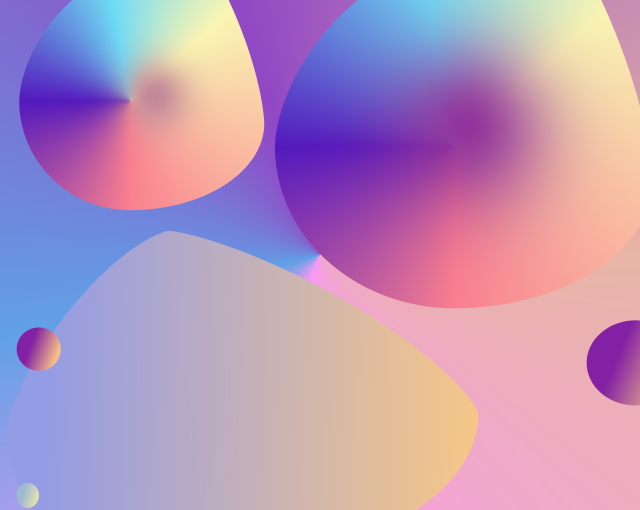
Give the GLSL for this background, as a Shadertoy shader.

```glsl
// Layout, in units of canvas height
const vec2 BACKDROP_CENTER = vec2(0.6275, 0.5);
const vec2 SMALL_EGG_POS = vec2(0.255, 0.802);
const vec2 LARGE_EGG_POS = vec2(0.8905, 0.7124);
const vec2 LARGE_EGG_SCALE = vec2(1.617, 1.48);
const vec2 SLAB_POS = vec2(0.3317, 0.1536);
const vec2 SLAB_FADE = vec2(0.075, 0.935);

// Outline: half widths (left, right), heights (top left, top right,
// bottom left, bottom right), lift of the right side, top curve powers
const vec2 EGG_WIDTHS = vec2(0.2173, 0.2631);
const vec4 EGG_HEIGHTS = vec4(0.25, 0.469, 0.2141, 0.17);
const float EGG_LIFT = -0.0441;
const vec2 EGG_POWERS = vec2(1.7, 1.5);
const vec2 SLAB_WIDTHS = vec2(0.3186, 0.6062);
const vec4 SLAB_HEIGHTS = vec4(0.3938, 0.3595, 0.2794, 0.3137);
const float SLAB_LIFT = 0.0343;
const vec2 SLAB_POWERS = vec2(1.4, 1.33);

// Stops of the angular gradients, in degrees
const vec4 BACKDROP_STOPS = vec4(108.0, 195.0, 250.0, 360.0);
const vec4 EGG_STOPS = vec4(42.0, 100.0, 180.0, 270.0);

// Colours
const vec3 VIOLET = vec3(0.57, 0.28, 0.77);
const vec3 SKY = vec3(0.38, 0.63, 0.90);
const vec3 PINK = vec3(0.98, 0.60, 0.95);
const vec3 ROSE = vec3(0.91, 0.71, 0.65);
const vec3 LEMON = vec3(0.98, 0.96, 0.70);
const vec3 CYAN = vec3(0.43, 0.86, 0.96);
const vec3 INDIGO = vec3(0.33, 0.10, 0.74);
const vec3 CORAL = vec3(0.98, 0.50, 0.56);
const vec3 DUSTY_CORE = vec3(0.76, 0.53, 0.60);
const vec3 PLUM_CORE = vec3(0.57, 0.20, 0.61);
const vec3 PERIWINKLE = vec3(0.58, 0.61, 0.90);
const vec3 APRICOT = vec3(0.97, 0.78, 0.53);
const vec3 PURPLE = vec3(0.51, 0.13, 0.64);
const vec3 PEACH = vec3(0.96, 0.74, 0.53);
const vec3 MIST = vec3(0.62, 0.73, 0.81);
const vec3 CREAM = vec3(0.89, 0.88, 0.69);

float ramp(float a, float b, float x) {
    return clamp((x - a) / (b - a), 0.0, 1.0);
}

// Closed angular gradient through four colours
vec3 angularGradient(vec2 p, vec4 stops, vec3 a, vec3 b, vec3 c, vec3 d) {
    float angle = mod(degrees(atan(p.y, p.x)) - stops.x, 360.0);
    vec4 s = stops - stops.x;
    vec3 color = mix(a, b, ramp(s.x, s.y, angle));
    color = mix(color, c, ramp(s.y, s.z, angle));
    color = mix(color, d, ramp(s.z, s.w, angle));
    return mix(color, a, ramp(s.w, 360.0, angle));
}

// Distance along the ray from the centre to a superellipse
float superellipse(vec2 p, vec2 radii, float power) {
    vec2 q = pow(abs(p) / radii + 1e-5, vec2(power));
    float k = pow(q.x + q.y, 1.0 / power);
    return length(p) * (1.0 - 1.0 / k);
}

// Four superellipse quarters joined into one lopsided outline
float blob(vec2 p, vec2 widths, vec4 heights, float lift, vec2 powers) {
    bool right = p.x > 0.0;
    if (right) p.y -= lift;
    bool top = p.y > 0.0;
    vec2 side = right ? heights.yw : heights.xz;
    vec2 radii = vec2(right ? widths.y : widths.x, top ? side.x : side.y);
    float power = top ? (right ? powers.y : powers.x) : 2.0;
    return superellipse(p, radii, power);
}

float coverage(float d) {
    return clamp(0.5 - d * iResolution.y, 0.0, 1.0);
}

// Egg with an angular gradient and a soft muted core
void drawEgg(inout vec3 color, vec2 p, vec2 scale, vec3 core, vec2 coreShift, float coreRadius) {
    float d = blob(p, EGG_WIDTHS * scale, EGG_HEIGHTS * scale.y, EGG_LIFT * scale.y, EGG_POWERS);
    vec3 fill = angularGradient(p, EGG_STOPS, LEMON, CYAN, INDIGO, CORAL);
    vec2 q = (p - coreShift) / coreRadius;
    fill = mix(fill, core, exp(-dot(q, q)));
    color = mix(color, fill, coverage(d));
}

// Small ellipse with a tilted two-colour gradient
void drawBead(inout vec3 color, vec2 p, vec2 radii, vec3 start, vec3 end) {
    float t = dot(p / radii, vec2(0.94, -0.34));
    vec3 fill = mix(start, end, ramp(-0.4, 0.85, t));
    color = mix(color, fill, coverage(superellipse(p, radii, 2.0)));
}

void mainImage(out vec4 fragColor, in vec2 fragCoord) {
    vec2 p = fragCoord / iResolution.y;

    // Backdrop
    vec3 color = angularGradient(p - BACKDROP_CENTER, BACKDROP_STOPS, VIOLET, SKY, PINK, ROSE);

    // Eggs
    drawEgg(color, p - SMALL_EGG_POS, vec2(1.0), DUSTY_CORE, vec2(0.047, 0.01), 0.068);
    drawEgg(color, p - LARGE_EGG_POS, LARGE_EGG_SCALE, PLUM_CORE, vec2(0.022, 0.038), 0.163);

    // Slab
    float slab = blob(p - SLAB_POS, SLAB_WIDTHS, SLAB_HEIGHTS, SLAB_LIFT, SLAB_POWERS);
    vec3 slabFill = mix(PERIWINKLE, APRICOT, ramp(SLAB_FADE.x, SLAB_FADE.y, p.x - 0.03 * p.y));
    color = mix(color, slabFill, coverage(slab));

    // Beads
    drawBead(color, p - vec2(0.076, 0.3154), vec2(0.0433, 0.0425), PURPLE, PEACH);
    drawBead(color, p - vec2(1.2467, 0.2884), vec2(0.0964, 0.0835), PURPLE, PEACH);
    drawBead(color, p - vec2(0.0543, 0.0286), vec2(0.0221, 0.0245), MIST, CREAM);

    fragColor = vec4(color, 1.0);
}
```
